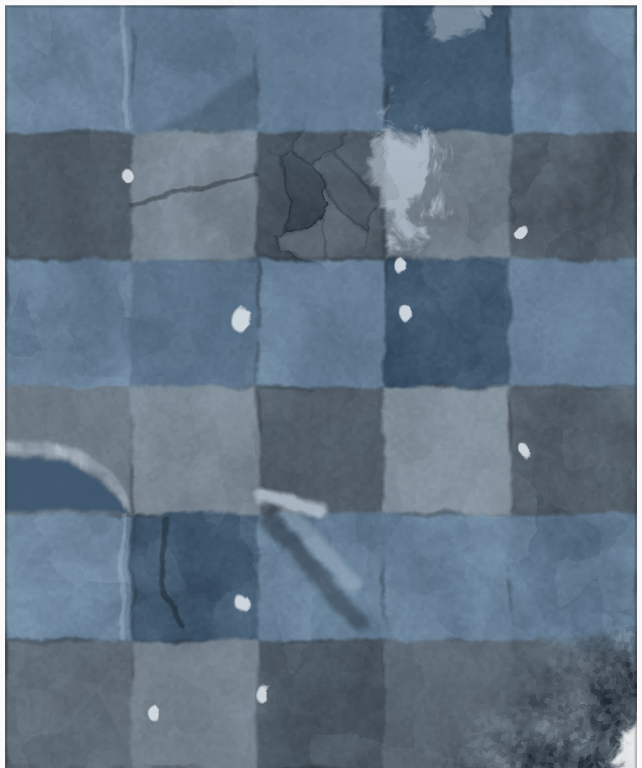
Reproduce this texture procedurally as a Shadertoy shader.

```glsl
// A wall of blue-grey slate tiles, five across and six down, in a thin white frame.
// Tile tones follow a softened checker; layered sines stain the stone and fray the
// seams, cellular noise adds facets and grain, and a few strokes make cracks and veins.

#define GRID vec2(5.0, 6.0)
#define FRAME vec2(0.008, 0.007)
#define RAGGED 0.022
#define SEAM_SOFT 0.022
#define CHIPS 9
#define STAIN 0.045
#define SLATE_DARK vec3(0.265, 0.335, 0.400)
#define SLATE_PALE vec3(0.530, 0.610, 0.685)
#define MINERAL vec3(0.74, 0.79, 0.84)
#define WHITE vec3(0.98)

float hash(vec2 p) {
    return fract(sin(dot(p, vec2(127.1, 311.7))) * 43758.5);
}

// Layered, rotated sines, roughly -1 to 1
float cloud(vec2 p) {
    float sum = 0.0, amp = 0.55;
    for (int i = 0; i < 6; i++) {
        p = mat2(0.8, -0.6, 0.6, 0.8) * p * 1.85 + 1.7;
        p += 0.6 * sin(p.yx * 0.7);
        sum += amp * sin(p.x + 1.4 * sin(p.y));
        amp *= 0.6;
    }
    return sum;
}

// Cellular noise: nearest distance, second distance, cell value
vec3 cellular(vec2 p) {
    vec2 base = floor(p);
    vec3 best = vec3(9.0, 9.0, 0.0);
    for (int y = -1; y <= 1; y++)
    for (int x = -1; x <= 1; x++) {
        vec2 cell = base + vec2(x, y);
        float d = length(cell + vec2(hash(cell), hash(cell + 19.3)) - p);
        if (d < best.x) best = vec3(d, best.x, hash(cell + 7.7));
        else best.y = min(best.y, d);
    }
    return best;
}

// Base colour of one tile, indexed from the top left
vec3 tileColor(vec2 cell) {
    cell = clamp(cell, vec2(0.0), GRID - 1.0);
    float odd = mod(cell.x + cell.y, 2.0);
    float tone = mix(0.62, 0.1, odd) + 0.2 * (hash(cell + 3.1) - 0.5);
    tone += 0.32 * odd * step(cell.x, 1.5) * step(0.5, abs(mod(cell.y, 3.0) - 1.0));
    vec2 paleAway = cell - vec2(3.0, 3.7), darkAway = cell - vec2(3.0, 5.2);
    tone += 0.75 * exp(-3.0 * dot(paleAway, paleAway));
    tone -= 0.40 * exp(-4.0 * dot(darkAway, darkAway));
    float grey = mod(cell.y, 2.0);
    return mix(SLATE_DARK, SLATE_PALE, tone) + mix(vec3(-0.02, 0.0, 0.02), vec3(0.025, 0.0, -0.025), grey);
}

float stroke(vec2 p, vec2 a, vec2 b, float width) {
    vec2 ab = b - a;
    float d = length(p - a - ab * clamp(dot(p - a, ab) / dot(ab, ab), 0.0, 1.0));
    return smoothstep(width, width * 0.25, d);
}

float blotch(vec2 p, vec2 center, vec2 radius, float rough) {
    return smoothstep(1.0, 0.65, length((p - center) / radius) + 0.45 * rough);
}

void mainImage(out vec4 fragColor, in vec2 fragCoord) {
    vec2 uv = fragCoord / iResolution.xy;
    vec2 g = vec2((uv.x - FRAME.x) / (1.0 - 2.0 * FRAME.x), (1.0 - FRAME.y - uv.y) / (1.0 - FRAME.y)) * GRID;
    float px = GRID.y / iResolution.y;
    float mist = cloud(g * 1.3), rough = cloud(g * 4.0 + 5.0);
    vec2 p = g + RAGGED * vec2(rough, cloud(g * 4.0 + 31.0));
    float slope = g.x - 3.9 + 1.2 * (g.y - 5.2);
    float rubble = smoothstep(0.0, 1.2, slope + 0.2 * mist);

    // Tiles, blended across soft seams
    vec2 corner = floor(p - 0.5);
    float soft = max(SEAM_SOFT, px) + 0.3 * rubble;
    vec2 f = smoothstep(0.5 - soft, 0.5 + soft, fract(p - 0.5));
    vec3 col = mix(mix(tileColor(corner), tileColor(corner + vec2(1, 0)), f.x),
                   mix(tileColor(corner + vec2(0, 1)), tileColor(corner + 1.0), f.x), f.y);

    // Stains, facets and grain, stronger in some tiles
    float wear = mix(0.35, 1.2, hash(floor(p) + 11.0));
    vec3 facet = cellular(p * vec2(3.2, 2.4) + 0.25 * mist);
    vec3 grain = cellular(g * 24.0);
    col += STAIN * wear * (mist + 0.45 * rough) * vec3(0.85, 1.0, 1.05);
    col += 0.05 * wear * (facet.z - 0.5) + 0.025 * (grain.z - 0.5);
    float shattered = blotch(p, vec2(2.5, 1.5), vec2(0.62), 0.3 * rough);
    col += shattered * (0.14 * (facet.z - 0.4) - 0.07 * smoothstep(0.12, 0.0, facet.y - facet.x));
    col += rubble * (0.10 * rough + 0.10 * (grain.z - 0.5));

    // Dark, broken seams
    vec2 edge = 0.5 - abs(fract(p) - 0.5);
    float seam = smoothstep(0.035, 0.0, min(edge.x, edge.y));
    col *= 1.0 - 0.25 * seam * smoothstep(-0.2, 0.8, cloud(g * 1.7 + 13.0)) * (1.0 - rubble);

    // Curved ledge on the left, with a shaded hollow under it
    float ledge = p.y - 3.52 - 0.48 * pow(max(p.x, 0.0), 3.0);
    float inLeft = smoothstep(1.0, 0.95, p.x) * smoothstep(2.95, 3.05, p.y) * smoothstep(4.0, 3.95, p.y);
    col = mix(col, SLATE_DARK * vec3(0.8, 0.95, 1.05), 0.8 * inLeft * smoothstep(0.0, 0.06, ledge));
    col = mix(col, MINERAL, inLeft * smoothstep(0.09, 0.02, abs(ledge + 0.05)) * (0.55 + 0.3 * rough));

    // Cracks, folds and a slanting shadow
    float cracks = stroke(p, vec2(1.0, 1.56), vec2(2.0, 1.32), 0.03)
        + stroke(p, vec2(1.27, 4.05), vec2(1.25, 4.65), 0.035) + stroke(p, vec2(1.25, 4.65), vec2(1.42, 4.88), 0.035)
        + stroke(p, vec2(2.1, 4.05), vec2(2.8, 4.85), 0.12);
    float inShade = smoothstep(0.0, 0.12, p.y - 1.0 + 0.6 * (p.x - 1.1)) * smoothstep(2.02, 1.98, p.x);
    cracks += 0.5 * inShade * smoothstep(1.0, 0.97, p.y) * smoothstep(1.0, 1.2, p.x);
    col *= 1.0 - 0.3 * min(cracks, 1.0);
    float veins = stroke(p, vec2(2.03, 3.85), vec2(2.5, 3.98), 0.09) + 0.4 * stroke(p, vec2(2.25, 4.0), vec2(2.75, 4.55), 0.1)
        + 0.35 * stroke(p, vec2(0.93, 0.0), vec2(0.95, 0.95), 0.03) + 0.35 * stroke(p, vec2(0.93, 4.0), vec2(0.92, 4.98), 0.03);
    col = mix(col, MINERAL, 0.8 * min(veins, 1.0));

    // Pale mineral patches and the bright corner
    float pale = blotch(p, vec2(3.17, 1.35), vec2(0.27, 0.55), rough) + 0.7 * blotch(p, vec2(3.58, 0.1), vec2(0.25, 0.2), rough);
    col = mix(col, MINERAL, 0.65 * min(pale, 1.0) * (0.6 + 0.6 * facet.z));
    col = mix(col, WHITE, 0.85 * smoothstep(1.55, 1.85, slope + 0.35 * rough));

    // Scattered white chips, drawn towards the vertical seams
    for (int i = 0; i < CHIPS; i++) {
        vec2 seed = vec2(i, 4.7);
        vec2 at = vec2(hash(seed), hash(seed + 8.3)) * vec2(4.6, 4.5) + vec2(0.2, 1.3);
        at.x = mix(at.x, floor(at.x + 0.5), 0.6);
        vec2 size = mix(vec2(0.05, 0.06), vec2(0.08, 0.10), hash(seed + 2.9));
        col = mix(col, mix(MINERAL, WHITE, 0.5), 0.9 * blotch(p, at, size, 0.5 * rough));
    }

    // White frame on the left, top and right
    float inside = min(min(g.x, GRID.x - g.x), g.y);
    col *= 1.0 - 0.25 * smoothstep(0.03, 0.0, inside);
    col = mix(WHITE, col, smoothstep(-px * 0.5, px * 0.5, inside));
    fragColor = vec4(clamp(col, 0.0, 1.0), 1.0);
}
```
